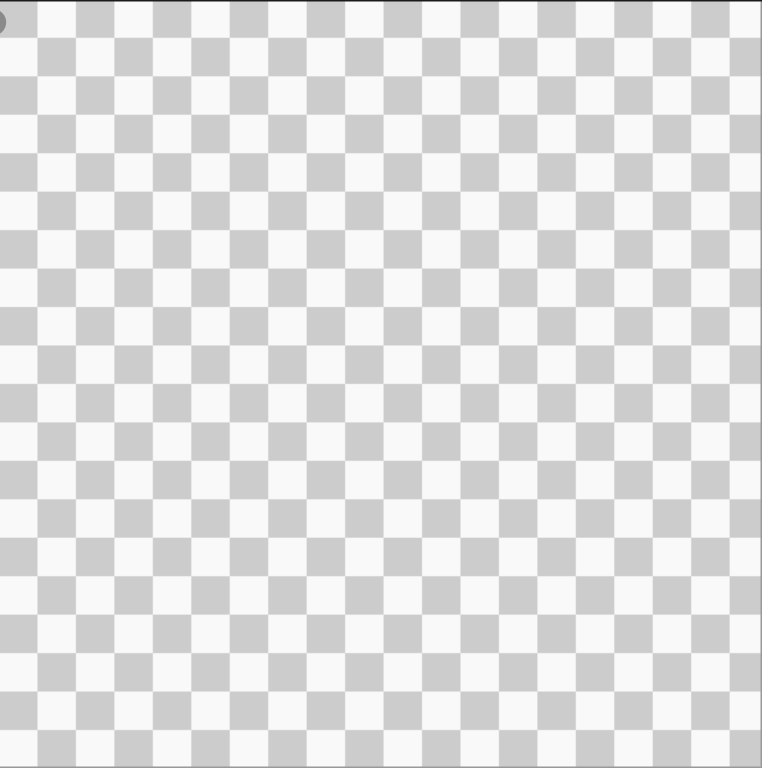
This pattern is drawn by a WebGL 2 fragment shader. Its source:

```glsl
#version 300 es
precision highp float;
// A soft-edged light and grey checkerboard, twenty cells across and down.
// Two triangle waves give signed distances to the cell edges; their product
// picks the tone. Thin frame lines and a clipped disc lie on top.

#define CELL 0.05007                    // cell side, in canvas heights
#define ORIGIN vec2(-0.00126, -0.0006)  // lower left corner of the grid
#define EDGE_BLUR 0.0012                // half width of the cell edges
#define LINE_WIDTH 0.00195              // frame line thickness
#define DISC_CENTER vec2(-0.0092, 0.971)
#define DISC_RADIUS 0.0172
#define LIGHT vec3(0.975)
#define GREY vec3(0.80)
#define DISC_COLOR vec3(0.54)
#define TOP_LINE vec3(0.10)
#define SIDE_LINE vec3(0.60)

uniform vec2 u_resolution;
out vec4 outColor;

// Signed distance to the nearest cell edge, alternating in sign by cell.
vec2 triangleWave(vec2 c) {
  return 0.5 - abs(mod(c + 0.5, 2.0) - 1.0);
}

// Coverage of a shape from its signed distance, negative inside.
float coverage(float dist, float pixel) {
  return clamp(0.5 - dist / pixel, 0.0, 1.0);
}

void main() {
  float pixel = 1.0 / u_resolution.y;
  vec2 p = gl_FragCoord.xy * pixel;
  float right = u_resolution.x * pixel;

  // Checkerboard: cells of equal sign are light.
  float blur = max(EDGE_BLUR, 0.5 * pixel);
  vec2 edgeDist = triangleWave((p - ORIGIN) / CELL) * CELL;
  vec2 side = smoothstep(-blur, blur, edgeDist) * 2.0 - 1.0;
  vec3 color = mix(GREY, LIGHT, 0.5 + 0.5 * side.x * side.y);

  // Disc cut off by the left border.
  float disc = length(p - DISC_CENTER) - DISC_RADIUS;
  color = mix(color, DISC_COLOR, coverage(disc, pixel));

  // Frame: grey at the right and bottom, dark along the top.
  float sideDist = min(right - p.x, p.y) - LINE_WIDTH;
  color = mix(color, SIDE_LINE, coverage(sideDist, pixel));
  float topDist = 1.0 - p.y - LINE_WIDTH;
  color = mix(color, TOP_LINE, coverage(topDist, pixel));

  outColor = vec4(color, 1.0);
}
```
